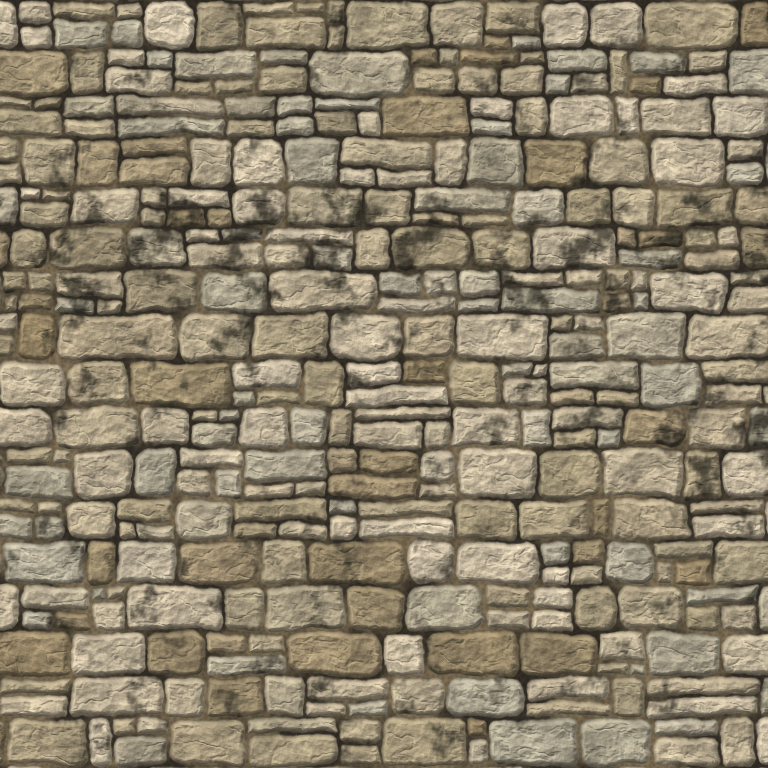
A Shadertoy shader for this texture:

```glsl
const float COURSES = 17.0;
const float JOINT = 0.0018;
const vec3 CREVICE = vec3(0.19, 0.17, 0.14);
const vec3 MORTAR = vec3(0.47, 0.41, 0.31);
const vec3 PALE = vec3(0.74, 0.69, 0.60);
const vec3 SAND = vec3(0.61, 0.56, 0.45);
const vec3 GREY = vec3(0.62, 0.60, 0.53);
const vec3 BROWN = vec3(0.51, 0.44, 0.32);
const vec3 SOOT = vec3(0.17, 0.16, 0.13);

struct Stone { vec2 lo; vec2 hi; float seed; };

float hash(vec2 p) {
    vec3 q = fract(p.xyx * 0.1031);
    q += dot(q, q.yzx + 33.33);
    return fract((q.x + q.y) * q.z);
}

// Distance to the nearest scattered point
float cellular(vec2 p) {
    vec2 cell = floor(p);
    float nearest = 4.0;
    for (int y = -1; y <= 1; y++)
    for (int x = -1; x <= 1; x++) {
        vec2 c = cell + vec2(x, y);
        vec2 d = c + vec2(hash(c), hash(c + 57.3)) - p;
        nearest = min(nearest, dot(d, d));
    }
    return sqrt(nearest);
}

float layeredSines(vec2 p) {
    float sum = 0.0, amp = 0.5;
    for (int i = 0; i < 5; i++) {
        sum += amp * sin(p.x + 1.6 * sin(p.y));
        p = mat2(0.8, 0.6, -0.6, 0.8) * p * 1.87 + 2.3;
        amp *= 0.58;
    }
    return sum;
}

float jitteredEdge(float i, float jitter, float seed) {
    return i + jitter * (hash(vec2(i, seed)) - 0.5);
}

// Low edge, high edge and index of the interval holding x
vec3 jitteredSpan(float x, float jitter, float seed) {
    float i = floor(x);
    i += step(jitteredEdge(i + 1.0, jitter, seed), x) - step(x, jitteredEdge(i, jitter, seed));
    return vec3(jitteredEdge(i, jitter, seed), jitteredEdge(i + 1.0, jitter, seed), i);
}

// Narrows an interval to the side of the cut holding x
float splitSpan(inout float lo, inout float hi, float x, float ratio) {
    float cut = mix(lo, hi, ratio);
    float side = step(cut, x);
    lo = mix(lo, cut, side);
    hi = mix(cut, hi, side);
    return side;
}

Stone stoneAt(vec2 p) {
    vec3 row = jitteredSpan(p.y * COURSES, 0.35, 7.0);
    float perRow = 9.5 + 3.5 * hash(vec2(row.z, 3.0));
    vec3 col = jitteredSpan(p.x * perRow, 0.75, row.z + 20.0);
    Stone s = Stone(vec2(col.x / perRow, row.x / COURSES), vec2(col.y / perRow, row.y / COURSES),
                    floor(hash(vec2(col.z, row.z + 80.0)) * 900.0));
    if (hash(vec2(s.seed, 1.0)) < 0.34)
        s.seed += 13.0 * splitSpan(s.lo.y, s.hi.y, p.y, 0.3 + 0.4 * hash(vec2(s.seed, 2.0)));
    vec2 size = s.hi - s.lo;
    if (size.x > 2.1 * size.y && hash(vec2(s.seed, 4.0)) < 0.5)
        s.seed += 29.0 * splitSpan(s.lo.x, s.hi.x, p.x, 0.3 + 0.4 * hash(vec2(s.seed, 5.0)));
    return s;
}

// Rounded, slightly skewed outline; negative inside
float stoneDistance(vec2 p, Stone s) {
    vec2 q = p - 0.5 * (s.lo + s.hi);
    vec2 halfSize = 0.5 * (s.hi - s.lo) - JOINT;
    q.y += q.x * 0.04 * (hash(vec2(s.seed, 6.0)) - 0.5);
    float radius = min(halfSize.x, halfSize.y) * (0.2 + 0.4 * hash(vec2(s.seed, 8.0)));
    vec2 d = abs(q) - halfSize + radius;
    float box = length(max(d, 0.0)) + min(max(d.x, d.y), 0.0) - radius;
    return box + 0.0011 * layeredSines(p * 130.0 + s.seed);
}

vec2 wobble(vec2 p) {
    return p + 0.0038 * vec2(layeredSines(p.yx * 38.0), layeredSines(p * 31.0 + 5.0));
}

float wallHeight(vec2 p) {
    vec2 w = wobble(p);
    Stone s = stoneAt(w);
    float bevel = smoothstep(0.0, 0.007, -stoneDistance(w, s));
    float cracks = smoothstep(0.0, 0.22, abs(layeredSines(w * vec2(38.0, 60.0) + s.seed)));
    float relief = 0.6 * cellular(w * vec2(42.0, 65.0) + s.seed) + 0.25 * cracks
                 + 0.25 * cellular(w * 135.0) + 0.24 * layeredSines(w * 100.0 + s.seed);
    return bevel * (0.55 + relief);
}

vec3 stoneColour(vec2 p, float seed) {
    vec3 c = mix(SAND, PALE, hash(vec2(seed, 10.0)));
    c = mix(c, GREY, 0.75 * smoothstep(0.55, 0.9, hash(vec2(seed, 11.0))));
    c = mix(c, BROWN, 0.7 * smoothstep(0.72, 1.0, hash(vec2(seed, 12.0))));
    return c * (1.0 + 0.12 * layeredSines(p * 45.0 + seed) + 0.08 * layeredSines(p * 210.0));
}

// Dark weathering, strongest in a band above the middle
float sootAmount(vec2 p, float seed) {
    float band = smoothstep(0.54, 0.64, p.y) * (1.0 - smoothstep(0.70, 0.78, p.y));
    float side = smoothstep(0.75, 0.95, p.x) * (1.0 - smoothstep(0.04, 0.12, abs(p.y - 0.42)));
    float patches = layeredSines(p * 55.0 + 9.0) + 0.7 * hash(vec2(seed, 14.0));
    return smoothstep(0.5, 1.5, patches + 0.55 * max(band, 0.7 * side) - 0.28);
}

void mainImage(out vec4 fragColor, in vec2 fragCoord) {
    vec2 p = fragCoord / iResolution.y;
    float pixel = 1.0 / iResolution.y;
    vec2 w = wobble(p);
    Stone s = stoneAt(w);
    float d = stoneDistance(w, s);

    // Relief lit from the upper left
    vec2 e = vec2(0.0016, 0.0);
    float h = wallHeight(p);
    vec2 slope = vec2(wallHeight(p + e.xy), wallHeight(p + e.yx)) - h;
    float light = clamp(-1.4 * dot(slope, vec2(-0.45, 0.9)), -0.36, 0.15);

    vec3 stone = mix(stoneColour(w, s.seed), SOOT, 0.75 * sootAmount(p, s.seed));
    stone *= (1.02 + light) * mix(0.72, 1.0, smoothstep(0.0, 0.005, -d));
    float fill = smoothstep(-0.5, 0.8, layeredSines(p * 24.0) - 0.5 * p.y + 0.2);
    vec3 joint = mix(CREVICE, MORTAR, fill) * (0.85 + 0.3 * cellular(p * 160.0));

    fragColor = vec4(mix(joint, stone, smoothstep(pixel, -pixel, d)), 1.0);
}
```
